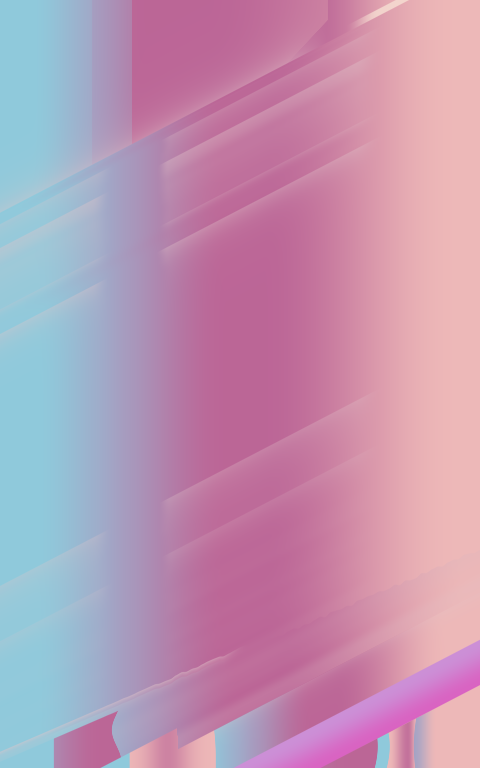
Reproduce this background procedurally as a Shadertoy shader.

```glsl
// Soft blue-to-pink vertical gradient crossed by slanted glassy streaks and a violet ribbon.

#define BLUE    vec3(0.56, 0.79, 0.86)
#define LILAC   vec3(0.64, 0.64, 0.77)
#define MAGENTA vec3(0.735, 0.40, 0.59)
#define PINK    vec3(0.93, 0.72, 0.72)
#define SHEEN   vec3(0.88, 0.77, 0.79)
#define CREAM   vec3(0.96, 0.86, 0.82)
#define VIOLET  vec3(0.80, 0.56, 0.84)
#define ORCHID  vec3(0.85, 0.39, 0.76)
#define SLOPE   0.325
#define GRAIN   0.10

float hash(float n) { return fract(sin(n * 127.1) * 43758.5453); }

float noise(float x) {
    float i = floor(x), f = fract(x);
    return mix(hash(i), hash(i + 1.0), f * f * (3.0 - 2.0 * f));
}

// Antialiased step: 1 where d > 0
float edge(float d) {
    float w = 0.8 / iResolution.y;
    return smoothstep(-w, w, d);
}

// Window that is 1 between a and b
float span(float x, float a, float b) { return edge(x - a) * edge(b - x); }

// Horizontal colour ramp
vec3 ramp(float x) {
    vec3 c = mix(BLUE, LILAC, smoothstep(0.07, 0.27, x));
    c = mix(c, MAGENTA, smoothstep(0.20, 0.47, x));
    return mix(c, PINK, smoothstep(0.55, 0.95, x));
}

// Light that starts sharply at a slanted line and fades downwards
float streak(float s, float line, float width) {
    float d = line - s;
    return edge(d) * exp(-max(d, 0.0) / width);
}

void mainImage(out vec4 fragColor, in vec2 fragCoord) {
    vec2 uv = fragCoord / iResolution.xy;
    float u = uv.x, v = uv.y;
    float s = v - SLOPE * u;              // constant along each slanted line
    vec3 col = ramp(u);

    // Streaks, absent from the lilac column and fading at the right
    float tip = 0.012 * noise(s * 60.0);
    float panes = 1.0 - smoothstep(0.20, 0.24, u + tip);
    panes += smoothstep(0.335, 0.36, u + tip) * (1.0 - smoothstep(0.74, 0.80, u));
    float light = 0.30 * streak(s, 0.708, 0.012) + 0.36 * streak(s, 0.677, 0.030)
                + 0.18 * streak(s, 0.597, 0.006) + 0.36 * streak(s, 0.565, 0.018)
                + 0.30 * streak(s, 0.237, 0.025) + 0.15 * streak(s, 0.165, 0.020);
    float bands = smoothstep(0.54, 0.58, s) * edge(0.72 - s)
                + 0.6 * smoothstep(0.24, 0.16, s);
    light += GRAIN * bands * noise(s * 75.0);
    col = mix(col, SHEEN, light * panes);
    float crease = exp(-pow((s - 0.716) / 0.006, 2.0)) + 0.5 * exp(-pow((s - 0.583) / 0.009, 2.0));
    col = mix(col, ramp(u * 0.9 + 0.05), 0.7 * crease * smoothstep(0.8, 0.7, u));

    // Upper panels above the first slanted line
    float above = s - 0.723;
    vec3 top = ramp(u * 1.15 + 0.03 * edge(u - 0.192));
    top = mix(top, ramp(0.45 + 0.62 * (u - 0.275)), edge(u - 0.275));
    float fold = 0.683 - 1.5 * max(0.974 - v, 0.0);
    top = mix(top, ramp(0.62 + 1.7 * max(u - 0.68, 0.0)), edge(u - fold));
    float rim = exp(-max(above, 0.0) / 0.022) * smoothstep(0.70, 0.60, u);
    top = mix(top, SHEEN, 0.38 * rim);
    float wedge = smoothstep(0.72, 0.79, u) * edge(0.009 - above);
    top = mix(top, CREAM, 0.85 * wedge);
    col = mix(col, top, edge(above) * edge(0.88 - u));

    // Lower slanted sheet
    float rag = 0.004 * (noise(u * 90.0) - 0.5);
    float lip = 0.015 - 0.055 * u + rag * smoothstep(0.2, 0.4, u);
    vec3 sheet = ramp(u - 0.03);
    sheet = mix(sheet, SHEEN, 0.22 * noise(s * 60.0 + 4.0));
    sheet = mix(sheet, LILAC, 0.25 * streak(s, 0.004, 0.03) * smoothstep(0.6, 1.0, u));
    col = mix(col, sheet, edge(lip - s));
    float gleam = streak(s, lip + 0.006, 0.005) * smoothstep(0.52, 0.44, u);
    col = mix(col, SHEEN, 0.55 * gleam);

    // Curled flap in the left corner
    float curl = 0.243 + 0.010 * sin(v * 75.0 + 1.0);
    vec3 flap = mix(BLUE, ramp(0.32 + 1.5 * (u - 0.11)), edge(u - 0.112));
    col = mix(col, flap, edge(lip - 0.007 - s) * edge(curl - u));

    // Folded strips along the lower edge
    float hem = mix(-0.068, -0.096, edge(u - 0.37));
    float bow = 0.448 - 3.0 * pow(max(v - 0.015, 0.0), 2.0) + 2.0 * rag;
    vec3 strip = mix(PINK, MAGENTA, 0.65 * exp(-pow((u - 0.35) / 0.045, 2.0)));
    strip = mix(BLUE, strip, edge(u - 0.27));
    vec3 beam = ramp(0.13 + 1.7 * (u - 0.45));
    beam = mix(beam, SHEEN, 0.25 * streak(s, -0.096, 0.012));
    strip = mix(strip, beam, edge(u - bow));
    col = mix(col, strip, edge(hem - s) * edge(u - 0.16));

    // Corner beneath the ribbon
    float sway = 0.012 * sin(v * 38.0 + 0.5);
    vec3 corner = ramp(0.40 + 1.2 * (u - 0.67));
    corner = mix(corner, BLUE, span(u - sway, 0.775, 0.808));
    vec3 roll = mix(PINK, MAGENTA, smoothstep(0.81, 0.85, u) * 0.85);
    roll = mix(roll, PINK, smoothstep(0.85, 0.87, u));
    corner = mix(corner, roll, edge(u - sway - 0.800));
    vec3 side = mix(LILAC, PINK, smoothstep(0.86, 0.91, u));
    corner = mix(corner, side, edge(u - 0.868 + 0.5 * sway));
    col = mix(col, corner, edge(-0.217 - s));

    // Violet ribbon
    vec3 ribbon = mix(ORCHID, VIOLET, smoothstep(-0.215, -0.162, s));
    col = mix(col, ribbon, span(s, -0.217, -0.158));

    fragColor = vec4(col, 1.0);
}
```
